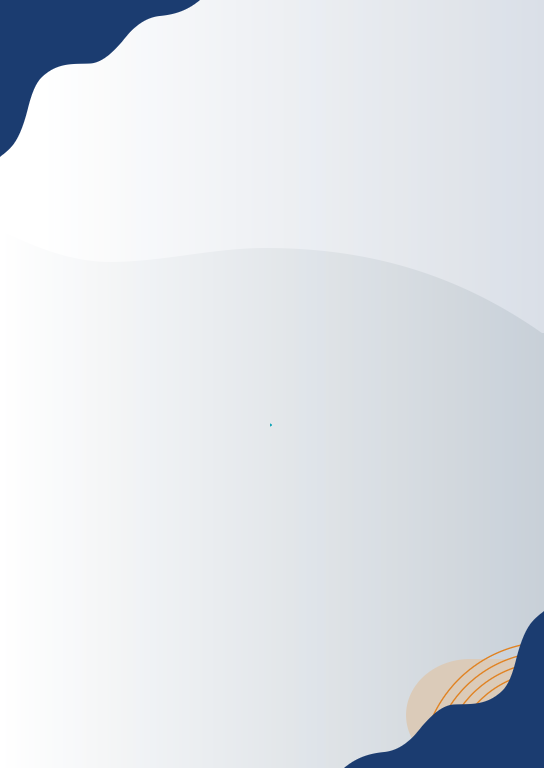
Reproduce this background procedurally as a Shadertoy shader.

```glsl
// Stationery backdrop: two pale horizontal gradients split by a long wave,
// wavy navy corners that mirror each other by a half turn, and a sand blob
// crossed by orange arcs. Lengths are fractions of the height, y runs down.

const vec3 WHITE = vec3(1.0);
const vec3 MIST = vec3(0.855, 0.875, 0.905);
const vec3 STEEL = vec3(0.785, 0.815, 0.845);
const vec3 NAVY = vec3(0.106, 0.235, 0.44);
const vec3 SAND = vec3(0.86, 0.795, 0.725);
const vec3 ORANGE = vec3(0.88, 0.51, 0.13);
const vec3 TEAL = vec3(0.08, 0.65, 0.72);

// Knots of the corner outline: x, depth, slope
const int KNOTS = 7;
const vec3 CORNER[KNOTS] = vec3[KNOTS](
    vec3(0.0, 0.2044, -0.85), vec3(0.0365, 0.1406, -4.0),
    vec3(0.0547, 0.1003, -0.95), vec3(0.1172, 0.0827, -0.05),
    vec3(0.1628, 0.0495, -1.25), vec3(0.2083, 0.0208, -0.1),
    vec3(0.2604, 0.0, -0.85));

// Smooth coverage of the region where field < 0
float coverage(float field) {
    float slope = length(vec2(dFdx(field), dFdy(field)));
    return clamp(0.5 - field / max(slope, 1e-6), 0.0, 1.0);
}

float hash(float n) {
    n = fract(n * 0.1031);
    n *= n + 33.33;
    return fract(n * (n + n));
}

// Cubic Hermite curve between two knots
float hermite(float x, vec3 a, vec3 b) {
    float width = b.x - a.x;
    float t = clamp((x - a.x) / width, 0.0, 1.0);
    float s = 1.0 - t;
    return a.y * s * s * (1.0 + 2.0 * t) + b.y * t * t * (3.0 - 2.0 * t)
         + width * t * s * (a.z * s - b.z * t);
}

float cornerField(vec2 p) {
    float depth = 0.0;
    for (int i = 0; i < KNOTS - 1; i++) {
        if (p.x >= CORNER[i].x && p.x < CORNER[i + 1].x)
            depth = hermite(p.x, CORNER[i], CORNER[i + 1]);
    }
    return p.y - depth;
}

float waveHeight(float x) {
    vec3 start = vec3(0.0, 0.2995, 0.5);
    vec3 trough = vec3(0.1432, 0.3411, 0.0);
    vec3 crest = vec3(0.345, 0.3229, 0.0);
    vec3 end = vec3(0.7057, 0.4336, 0.7);
    if (x < trough.x) return hermite(x, start, trough);
    if (x < crest.x) return hermite(x, trough, crest);
    return hermite(x, crest, end);
}

// Ellipse stretched to the right along its middle
float blobField(vec2 p, vec2 center, vec2 radii, float stretch) {
    p -= center;
    p.x -= clamp(p.x, 0.0, stretch);
    return length(p / radii) - 1.0;
}

// Concentric thin rings, from the outer radius inwards
float ringsCoverage(vec2 p, vec2 center, float radius, float gap, float width) {
    float r = length(p - center);
    float cover = 0.0;
    for (int i = 0; i < 5; i++) {
        float ring = radius - gap * float(i);
        float band = coverage(r - ring - 0.5 * width)
                   - coverage(r - ring + 0.5 * width);
        cover = max(cover, band);
    }
    return cover;
}

// Small triangle pointing right
float arrowField(vec2 p, vec2 base, float size) {
    p -= base;
    return max(-p.x, 0.6 * p.x + 0.8 * abs(p.y) - 0.6 * size);
}

void mainImage(out vec4 fragColor, in vec2 fragCoord) {
    vec2 p = vec2(fragCoord.x, iResolution.y - fragCoord.y) / iResolution.y;
    float aspect = iResolution.x / iResolution.y;
    float across = p.x / aspect;

    // Pale gradients with faint vertical tint bands
    vec3 upper = mix(WHITE, MIST, smoothstep(0.0, 0.14, across)
                     * clamp((across - 0.07) / 0.93, 0.0, 1.0));
    vec3 lower = mix(WHITE, STEEL, across);
    vec3 color = mix(lower, upper, coverage(p.y - waveHeight(p.x)));
    color = mix(upper, lower, coverage(waveHeight(p.x) - p.y));
    float tint = hash(floor(across * 20.0) + 7.0) - 0.5;
    color += tint * vec3(-0.006, 0.0, 0.012) * smoothstep(0.05, 0.3, across);

    // Central mark
    color = mix(color, TEAL, coverage(arrowField(p, vec2(0.3516, 0.5534), 0.003)));

    // Sand blob and orange arcs, tucked under the corner
    float blob = blobField(p, vec2(0.612, 0.931), vec2(0.0833, 0.0729), 0.052);
    color = mix(color, SAND, coverage(blob));
    float rings = ringsCoverage(p, vec2(0.715, 1.0026), 0.1667, 0.013, 0.0018);
    color = mix(color, ORANGE, rings);

    // Navy corners
    float corners = max(coverage(cornerField(p)),
                        coverage(cornerField(vec2(aspect, 1.0) - p)));
    color = mix(color, NAVY, corners);

    fragColor = vec4(clamp(color, 0.0, 1.0), 1.0);
}
```
